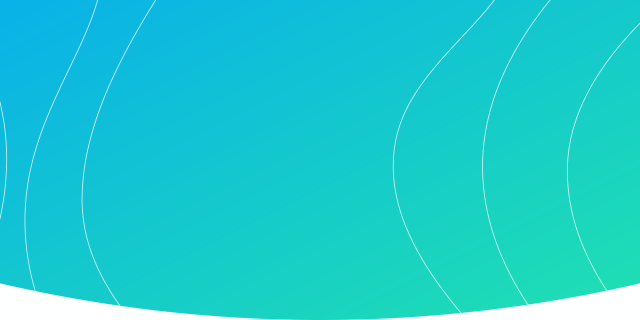
Reproduce this background procedurally as a WebGL 1 fragment shader.

```glsl
precision highp float;

uniform vec2 u_resolution;

const vec3 SKY_BLUE = vec3(0.035, 0.695, 0.91);
const vec3 MINT = vec3(0.125, 0.88, 0.695);
const vec3 PAPER = vec3(0.995, 1.0, 1.0);
const float LINE_WIDTH = 0.0026;
const float LINE_OPACITY = 0.76;

// Coverage of a shape from its signed distance (negative inside)
float coverage(float dist, float pixel) {
  return clamp(0.5 - dist / pixel, 0.0, 1.0);
}

// Bowed line with a vertical tangent at its tip.
// Each side follows x = k.x d^2 + k.y d^3 + k.z d^4, d = height from the tip.
float bowedLine(vec2 p, vec2 tip, vec3 above, vec3 below, float pixel) {
  vec2 q = p - tip;
  float d = abs(q.y);
  vec3 k = q.y > 0.0 ? above : below;
  float bend = d * d * (k.x + d * (k.y + d * k.z));
  float slope = d * (2.0 * k.x + d * (3.0 * k.y + d * 4.0 * k.z));
  float dist = abs(q.x - bend) / sqrt(1.0 + slope * slope);
  return coverage(dist - 0.5 * LINE_WIDTH, pixel);
}

// Contours on the left edge
float leftLines(vec2 p, float pixel) {
  float a = bowedLine(p, vec2(0.0208, 0.505), vec3(-0.68, 0.0, 0.0), vec3(-0.59, 0.0, 0.0), pixel);
  float b = bowedLine(p, vec2(0.078, 0.31), vec3(0.639, 0.339, -0.832), vec3(0.669, 0.0, 0.0), pixel);
  float c = bowedLine(p, vec2(0.2565, 0.375), vec3(0.764, -0.28, 0.0), vec3(1.083, 0.0, 0.0), pixel);
  return max(a, max(b, c));
}

// Contours on the right side
float rightLines(vec2 p, float pixel) {
  float a = bowedLine(p, vec2(1.229, 0.479), vec3(0.956, 2.492, -4.02), vec3(1.2, -0.41, 0.0), pixel);
  float b = bowedLine(p, vec2(1.508, 0.479), vec3(0.777, 0.0, 0.0), vec3(0.762, 0.0, 0.0), pixel);
  float c = bowedLine(p, vec2(1.773, 0.466), vec3(1.066, 0.0, 0.0), vec3(0.88, 0.0, 0.0), pixel);
  return max(a, max(b, c));
}

// Large disc whose lowest point touches the bottom centre
float bannerDistance(vec2 p, float radius) {
  return length(p - vec2(1.0, radius)) - radius;
}

void main() {
  vec2 uv = gl_FragCoord.xy / u_resolution;
  vec2 p = uv * vec2(2.0, 1.0);
  float pixel = 1.0 / u_resolution.y;

  // Diagonal gradient from the top left to the bottom right
  vec3 color = mix(SKY_BLUE, MINT, 0.5 * (uv.x + 1.0 - uv.y));

  // Fine white contours
  float lines = max(leftLines(p, pixel), rightLines(p, pixel));
  color = mix(color, PAPER, LINE_OPACITY * lines);

  // Curved lower edge
  color = mix(PAPER, color, coverage(bannerDistance(p, 4.42), pixel));

  gl_FragColor = vec4(color, 1.0);
}
```
